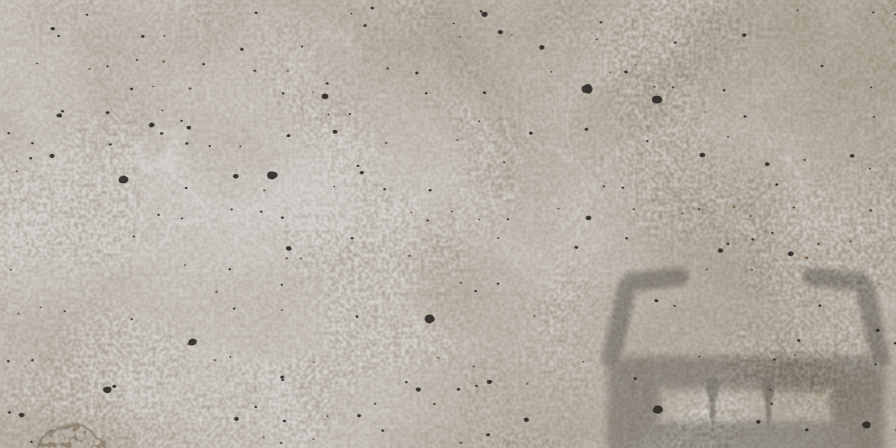
Give the GLSL for this texture, as a Shadertoy shader.

```glsl
const vec3 TAN_CEMENT = vec3(0.61, 0.57, 0.50);
const vec3 PALE_CEMENT = vec3(0.80, 0.78, 0.76);
const vec3 PORE_DARK = vec3(0.17, 0.15, 0.14);
const vec3 PORE_RUST = vec3(0.42, 0.30, 0.20);
const vec3 STAIN_BROWN = vec3(0.43, 0.36, 0.27);

vec2 hash2(vec2 p) {
    vec3 q = fract(p.xyx * vec3(0.1031, 0.1030, 0.0973));
    q += dot(q, q.yzx + 33.33);
    return fract((q.xx + q.yz) * q.zy);
}

float gradientNoise(vec2 p) {
    vec2 cell = floor(p), f = fract(p);
    vec2 u = f * f * f * (f * (f * 6.0 - 15.0) + 10.0);
    float corner[4];
    for (int i = 0; i < 4; i++) {
        vec2 o = vec2(i & 1, i >> 1);
        float angle = 6.2832 * hash2(cell + o + 57.0).x;
        corner[i] = dot(vec2(cos(angle), sin(angle)), f - o);
    }
    return 1.4 * mix(mix(corner[0], corner[1], u.x), mix(corner[2], corner[3], u.x), u.y);
}

float fbm(vec2 p, int octaves) {
    float sum = 0.0, amp = 0.6;
    for (int i = 0; i < octaves; i++) {
        sum += amp * gradientNoise(p);
        p = p * 2.03 + 17.3;
        amp *= 0.5;
    }
    return sum;
}

float segment(vec2 p, vec2 a, vec2 b) {
    vec2 d = b - a;
    return length(p - a - d * clamp(dot(p - a, d) / dot(d, d), 0.0, 1.0));
}

float box(vec2 p, vec2 center, vec2 halfSize) {
    vec2 d = abs(p - center) - halfSize;
    return length(max(d, 0.0)) + min(max(d.x, d.y), 0.0);
}

float soft(float d, float blur) {
    return 1.0 - smoothstep(-blur, blur, d);
}

// Scattered round pits: x is coverage, y picks the tint
vec2 pores(vec2 p, float size, float chance, float radius, float blur) {
    vec2 cell = floor(p / size);
    vec2 seed = hash2(cell + 900.0 * size);
    vec2 jitter = hash2(cell + 31.7 + 300.0 * size);
    vec2 center = (cell + 0.2 + 0.6 * jitter) * size;
    float cluster = 0.65 + 0.9 * exp(-3.0 * dot(center - vec2(0.45, 0.8), center - vec2(0.45, 0.8)));
    float r = radius * mix(0.6, 1.2, seed.y);
    vec2 d = (p - center) * vec2(0.9, 1.1);
    float wobble = 0.15 * r * gradientNoise(p * 0.8 / radius);
    float present = step(seed.x, chance * cluster);
    return vec2(present * soft(length(d) - r + wobble, blur), jitter.x);
}

// Blurred cast shadow: two bent arms, a framed panel and two drips
float castShadow(vec2 p) {
    vec2 m = vec2(abs(p.x - 1.665), p.y);
    float arms = min(segment(m, vec2(0.15, 0.382), vec2(0.255, 0.37)),
                     segment(m, vec2(0.265, 0.36), vec2(0.3, 0.2))) - 0.021;
    float panel = box(m, vec2(0.0, 0.08), vec2(0.31, 0.125));
    float gap = box(m, vec2(0.0, 0.095), vec2(0.19, 0.035));
    float frame = max(panel, -gap);
    vec2 q = vec2(abs(p.x - 1.653), p.y);
    float drips = segment(q, vec2(0.0625, 0.145), vec2(0.0625, 0.04)) - 0.006
                - 0.011 * smoothstep(0.09, 0.15, p.y);
    float shade = max(0.85 * soft(frame, 0.018), soft(arms, 0.012));
    return max(shade, 1.1 * soft(drips, 0.006));
}

// Broad tone plus patchy fine grain, from 0 tan to 1 pale
float cementTone(vec2 p) {
    vec2 warp = 0.25 * vec2(fbm(p * 2.0, 3), fbm(p * 2.0 + 40.0, 3));
    float cloud = fbm((p + warp) * vec2(2.2, 2.8) + 5.0, 5);
    float glow = exp(-5.0 * dot(p - vec2(0.6, 0.35), p - vec2(0.6, 0.35)));
    float tone = 0.80 - 0.18 * p.x + 0.14 * glow + 0.42 * cloud;
    tone -= 0.3 * soft(length((p - vec2(0.1, 0.0)) * vec2(0.6, 1.4)) - 0.1, 0.12);
    tone -= 0.16 * smoothstep(1.6, 2.0, p.x) * smoothstep(0.3, 0.8, p.y);
    float patchy = 0.7 + 0.8 * smoothstep(-0.15, 0.3, fbm(p * 3.0 + 70.0, 3));
    float grain = 0.34 * gradientNoise(p * 115.0) + 0.16 * gradientNoise(p * 57.0 + 9.0);
    float vein = abs(fbm((p + 0.6 * warp) * vec2(2.6, 1.5) + 23.0, 4));
    float veinMask = smoothstep(0.0, 0.3, gradientNoise(p * 2.5 + 80.0));
    return tone + patchy * grain + 0.2 * veinMask * soft(vein - 0.012, 0.012);
}

void mainImage(out vec4 fragColor, in vec2 fragCoord) {
    vec2 p = fragCoord / iResolution.y;
    float blur = 0.8 / iResolution.y;
    vec3 color = mix(TAN_CEMENT, PALE_CEMENT, clamp(cementTone(p), -0.2, 1.15));

    // Speckled round stain at the lower edge
    float ring = length(p - vec2(0.16, -0.025)) - 0.077 + 0.012 * fbm(p * 30.0, 3);
    float crumbs = smoothstep(0.0, 0.4, gradientNoise(p * 75.0 + 3.0));
    color = mix(color, STAIN_BROWN, 0.6 * soft(abs(ring) - 0.003, 0.005));
    color = mix(color, STAIN_BROWN, 0.5 * crumbs * soft(ring, 0.01));

    color *= 1.0 - 0.25 * castShadow(p);

    // Pores from many specks to a few large pits
    float size = 0.055, chance = 0.26, radius = 0.0025;
    for (int i = 0; i < 3; i++) {
        vec2 pore = pores(p, size, chance, radius, blur);
        vec3 tint = mix(PORE_DARK, PORE_RUST, step(0.7, pore.y) * step(radius, 0.004));
        color = mix(color, tint, 0.9 * pore.x);
        size *= 1.75;
        chance *= 0.72;
        radius *= 1.95;
    }
    fragColor = vec4(color, 1.0);
}
```
